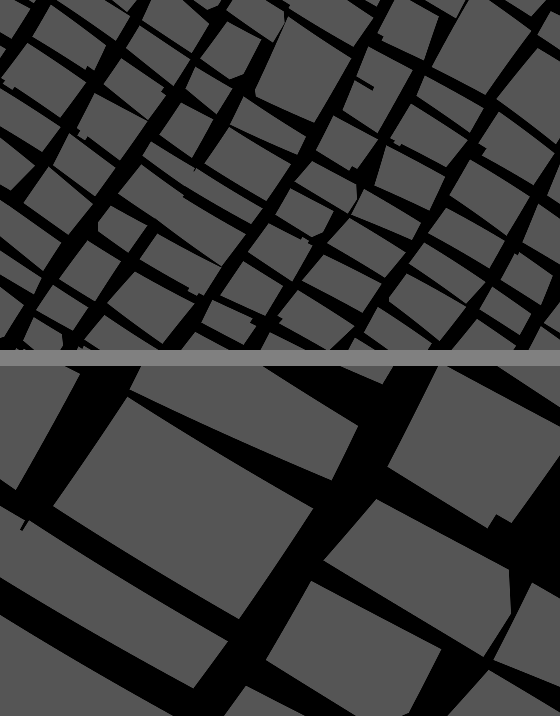
Top: the whole. Bottom: its middle third, enlarged.
Write a WebGL 2 fragment shader that draws this pattern.

```glsl
#version 300 es
precision highp float;
// Tilted town plan: irregular grey building blocks divided by black streets.
uniform vec2 u_resolution;
out vec4 fragColor;

const vec2 PITCH = vec2(0.21, 0.125);   // block spacing, in canvas heights
const vec3 STREET = vec3(0.0);
const vec3 BLOCK = vec3(0.333);

float hash(vec2 p) {
  vec3 k = fract(p.xyx * vec3(0.1031, 0.1030, 0.0973));
  k += dot(k, k.yzx + 33.33);
  return fract((k.x + k.y) * k.z);
}

float box(vec2 p, vec2 halfSize) {
  vec2 d = abs(p) - halfSize;
  return max(d.x, d.y);
}

mat2 rotation(float a) {
  return mat2(cos(a), sin(a), -sin(a), cos(a));
}

// Jittered centre lines of the streets
float columnLine(float column) {
  return PITCH.x * (column + 0.3 * (hash(vec2(column, 71.0)) - 0.5));
}

float rowOffset(float pair) {
  return hash(vec2(pair, 37.0));
}

float rowLine(float pair, float row) {
  return PITCH.y * (row + rowOffset(pair) + 0.42 * (hash(vec2(pair + 19.0, row)) - 0.5));
}

// Signed distance to one building block
float block(vec2 q, float column, float row) {
  float pair = floor(column * 0.5);
  float oldTown = 1.0 - smoothstep(-1.0, 3.0, column);

  // Some neighbouring rows join into a tall block
  float rowPair = floor(row * 0.5);
  bool tall = hash(vec2(column + 53.0, rowPair)) < 0.07 + 0.12 * oldTown;
  float low = tall ? rowPair * 2.0 : row;
  float high = tall ? low + 2.0 : row + 1.0;
  vec2 id = vec2(column, low) + 11.0;

  // Edges set back from the street lines by uneven gaps
  vec2 a = vec2(columnLine(column), rowLine(pair, low));
  vec2 b = vec2(columnLine(column + 1.0), rowLine(pair, high));
  a += vec2(0.013, 0.007) + vec2(0.014, 0.012) * vec2(hash(id + 3.1), hash(id + 5.7));
  b -= vec2(0.013, 0.007) + vec2(0.014, 0.012) * vec2(hash(id + 8.3), hash(id + 9.9));

  // Some columns join into a long bar
  if (hash(vec2(pair + 83.0, low)) < 0.06 + 0.2 * oldTown) {
    if (mod(column, 2.0) < 0.5) b.x += 0.032;
    else a.x -= 0.032;
  }

  // Slightly turned, sheared and tapered quadrilateral
  vec2 size = 0.5 * (b - a);
  vec2 v = rotation(0.11 * (hash(id + 14.2) - 0.5)) * (q - 0.5 * (a + b));
  v.x += 0.22 * (hash(id + 17.5) - 0.5) * v.y;
  vec2 taper = 0.16 * (vec2(hash(id + 21.4), hash(id + 25.8)) - 0.5);
  float d = box(v, size + taper * v.yx);

  // Notched corners, small annexes, clipped corners and narrow courts
  vec2 side = sign(vec2(hash(id + 31.6), hash(id + 35.3)) - 0.5);
  vec2 corner = v - side * size;
  float kind = hash(id + 41.7);
  float bite = 0.009 + 0.012 * hash(id + 44.1);
  if (kind < 0.22) d = max(d, -box(corner, vec2(bite * 1.4, bite)));
  else if (kind < 0.34) d = min(d, box(corner + vec2(side.x * 0.03, 0.0), vec2(bite, 0.011)));
  else if (kind < 0.46) d = max(d, dot(corner * side, vec2(0.8, 0.6)) + bite);
  else if (kind < 0.51) d = max(d, -box(v - vec2(side.x * size.x * 0.6, 0.0), vec2(size.x * 0.5, 0.006)));
  return d;
}

void main() {
  // Axes along the long and short sides of the blocks, with a gentle bend
  vec2 p = gl_FragCoord.xy / u_resolution.y;
  vec2 q = rotation(0.55) * p;
  q += vec2(0.016 * sin(q.y * 4.2 + 1.0), 0.014 * sin(q.x * 4.6 + 0.5));

  // Nearest block among the neighbouring cells
  float d = 1.0;
  float cell = floor(q.x / PITCH.x);
  for (float i = -1.0; i <= 1.0; i++) {
    float column = cell + i;
    float row = floor(q.y / PITCH.y - rowOffset(floor(column * 0.5)));
    for (float j = -1.0; j <= 1.0; j++) d = min(d, block(q, column, row + j));
  }

  float cover = clamp(0.5 - d * u_resolution.y * 1.5, 0.0, 1.0);
  fragColor = vec4(mix(STREET, BLOCK, cover), 1.0);
}
```
